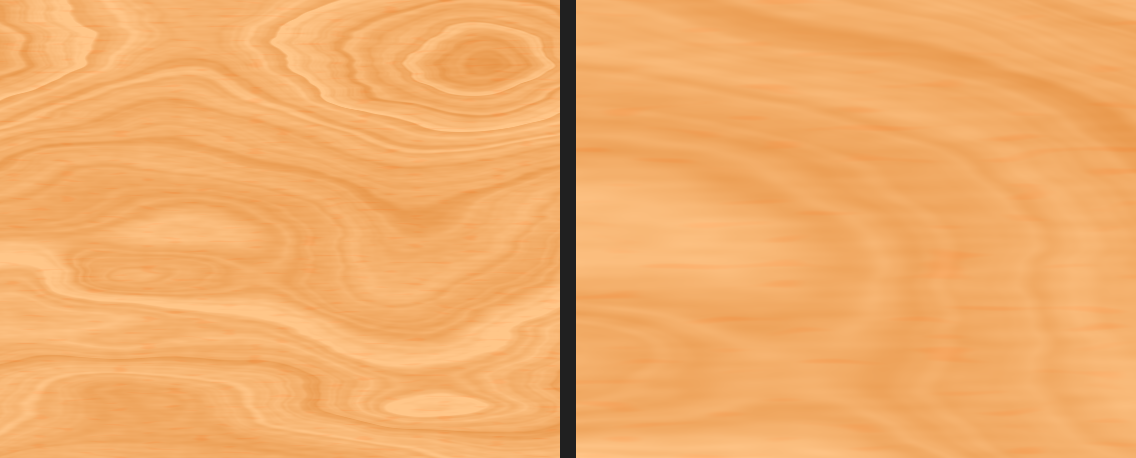
Left: the whole. Right: its middle third, enlarged.
A Shadertoy shader for this texture:

```glsl
const vec3 DARK_WOOD = vec3(0.905, 0.585, 0.285);
const vec3 PALE_WOOD = vec3(1.0, 0.775, 0.535);
const vec3 FIBRE_TINT = vec3(0.01, -0.035, -0.045);

vec2 hashGradient(vec2 cell) {
    vec3 q = fract(vec3(cell.xyx) * vec3(0.1031, 0.1030, 0.0973));
    q += dot(q, q.yzx + 33.33);
    float angle = 6.2832 * fract((q.x + q.y) * q.z);
    return vec2(cos(angle), sin(angle));
}

float gradientNoise(vec2 p) {
    vec2 i = floor(p), f = p - i;
    vec2 u = f * f * f * (f * (f * 6.0 - 15.0) + 10.0);
    vec2 e = vec2(1.0, 0.0);
    float a = dot(hashGradient(i), f);
    float b = dot(hashGradient(i + e.xy), f - e.xy);
    float c = dot(hashGradient(i + e.yx), f - e.yx);
    float d = dot(hashGradient(i + e.xx), f - e.xx);
    return mix(mix(a, b, u.x), mix(c, d, u.x), u.y);
}

float mound(vec2 p, vec2 centre, vec2 radius) {
    vec2 d = (p - centre) / radius;
    return exp(-dot(d, d));
}

// Sideways shifts make the steep parts of the contours ragged
vec2 raggedWarp(vec2 p) {
    float shift = 0.075 * gradientNoise(p * vec2(2.5, 11.0))
                + 0.030 * gradientNoise(p * vec2(5.0, 30.0) + 7.0)
                + 0.007 * gradientNoise(p * vec2(8.0, 80.0) + 19.0);
    float lift = 0.018 * gradientNoise(p * vec2(5.0, 9.0) + 31.0);
    return p + vec2(shift, lift);
}

// Growth height whose contours become the rings
float growthHeight(vec2 p) {
    float wave = 0.10 * cos((p.x - 0.28) * 4.3);
    float h = 1.3 * (p.y - wave);
    h += 0.30 * gradientNoise(p * vec2(1.8, 4.2) + 3.0);
    h += 0.95 * mound(p, vec2(1.00, 0.86), vec2(0.36, 0.15));
    h += 0.80 * mound(p, vec2(-0.04, 0.87), vec2(0.33, 0.15));
    h += 0.34 * mound(p, vec2(0.30, 0.39), vec2(0.17, 0.065));
    h += 0.34 * mound(p, vec2(0.27, 0.25), vec2(0.24, 0.060));
    h += 0.26 * mound(p, vec2(0.86, 0.10), vec2(0.28, 0.050));
    return h;
}

// One ring layer, faded out where it gets narrower than a pixel
float ringLayer(float h, float frequency, float seed, float blur) {
    float visible = 1.0 - smoothstep(0.3, 1.0, blur * frequency);
    return visible * gradientNoise(vec2(h * frequency, seed));
}

// Dark build-up that breaks sharply into a pale vein
float veinProfile(float phase) {
    float s = fract(phase);
    float crossing = smoothstep(0.0, 0.09, s);
    return mix(-0.3, 0.42 * exp(-7.0 * s), crossing) - 0.3 * pow(s, 6.0);
}

float ringTone(float h, float blur) {
    float tone = 0.50 * ringLayer(h, 6.0, 0.4, blur)
               + 0.34 * ringLayer(h, 15.0, 5.4, blur)
               + 0.22 * ringLayer(h, 38.0, 9.4, blur)
               + 0.14 * ringLayer(h, 85.0, 14.4, blur);
    float strength = 0.75 + 0.9 * gradientNoise(vec2(h * 2.3, 21.4));
    float phase = h * 3.6 + 0.7 * gradientNoise(vec2(h * 2.0, 27.4));
    return tone + strength * veinProfile(phase);
}

void mainImage(out vec4 fragColor, in vec2 fragCoord) {
    vec2 p = fragCoord / iResolution.y;
    float h = growthHeight(raggedWarp(p));
    float tone = 0.56 + ringTone(h, fwidth(h));

    // Soft blotches and fine horizontal fibres
    tone += 0.16 * gradientNoise(p * vec2(3.0, 8.0) + 41.0);
    tone += 0.13 * gradientNoise(p * vec2(14.0, 150.0) + 53.0);
    tone += 0.09 * gradientNoise(p * vec2(30.0, 90.0) + 67.0);
    vec3 colour = mix(DARK_WOOD, PALE_WOOD, clamp(tone, 0.0, 1.0));

    // Short reddish pores
    float pores = gradientNoise(p * vec2(17.0, 130.0) + 83.0);
    colour += FIBRE_TINT * smoothstep(0.2, 0.55, pores);

    fragColor = vec4(colour, 1.0);
}
```
